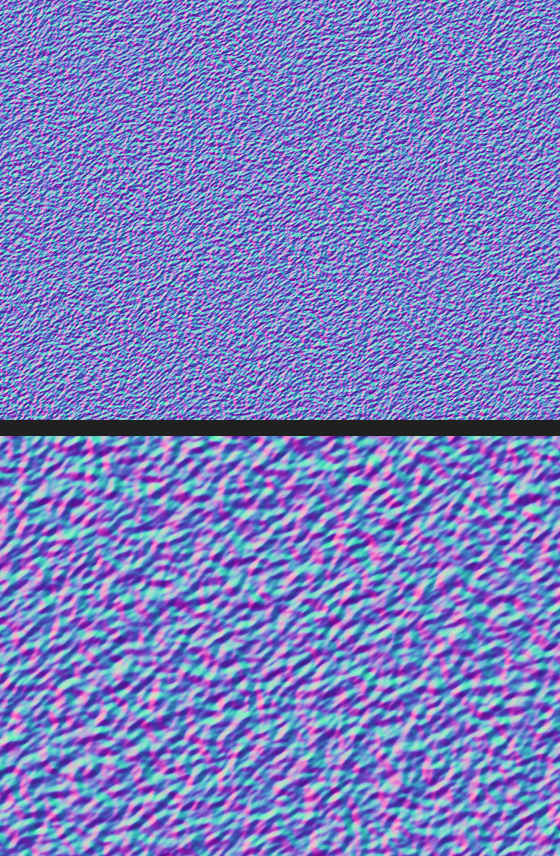
Top: the whole. Bottom: its middle third, enlarged.
Give the GLSL for this texture map, as a WebGL 1 fragment shader.

```glsl
precision highp float;

uniform vec2 u_resolution;

const vec3 MEAN_COLOR = vec3(0.485, 0.502, 0.766);
const float GRAIN_ANGLE = 0.60;                // ridges climb to the right
const vec2 GRAIN_CELLS = vec2(108.0, 168.0);   // cells per canvas height: along, across
const float RELIEF = 2.75;

vec3 hash3(vec2 cell, float seed) {
    vec3 q = fract(vec3(cell.xyx + seed) * vec3(0.1031, 0.1030, 0.0973));
    q += dot(q, q.yxz + 33.33);
    return fract((q.xxy + q.yzz) * q.zyx);
}

// Exact slope of cellular noise: one raised or sunken bump per cell
vec2 bumpSlope(vec2 p, float seed) {
    vec2 base = floor(p);
    vec2 slope = vec2(0.0);
    for (int j = -1; j <= 1; j++) {
        for (int i = -1; i <= 1; i++) {
            vec2 cell = base + vec2(float(i), float(j));
            vec3 h = hash3(cell, seed);
            vec2 d = p - cell - h.xy;
            float falloff = max(1.0 - dot(d, d), 0.0);
            slope += sign(h.z - 0.5) * d * falloff * falloff;
        }
    }
    return slope;
}

// Slow layered sines that bend the grain slightly
vec2 bend(vec2 p) {
    return 0.0035 * sin(p.yx * vec2(19.0, 23.0) + 2.0 * sin(p * 7.0))
         + 0.0008 * sin(p.yx * vec2(83.0, 71.0) + 3.0 * sin(p * 17.0 + 1.3));
}

// Broad patches of stronger and weaker relief
float patchStrength(vec2 p) {
    return 1.0 + 0.06 * sin(p.x * 9.0 + 2.0 * sin(p.y * 7.0))
                      * sin(p.y * 11.0 + 2.0 * sin(p.x * 5.0));
}

// Coarse, main and fine grain, as slopes along and across the ridges
vec2 grainSlope(vec2 p, vec2 cells) {
    vec2 slope = 0.35 * bumpSlope(p * cells * 0.53, 11.0);
    slope += bumpSlope(p * cells, 47.0);
    slope += 0.4 * bumpSlope(p * cells * 1.63, 83.0);
    return slope * cells / cells.y;
}

// Tinted normal encoding: green points down, red leans to sparse highlights,
// blue follows the light
vec3 encodeNormal(vec3 n) {
    vec2 tilt = 0.5 * vec2(n.x, -n.y);
    tilt.x += 0.7 * (tilt.x * tilt.x - 0.035);
    float blue = 0.17 * (tilt.x + tilt.y) + 0.3 * (n.z - 0.78);
    return MEAN_COLOR + vec3(tilt, blue);
}

void main() {
    vec2 p = gl_FragCoord.xy / u_resolution.y;
    vec2 along = vec2(cos(GRAIN_ANGLE), sin(GRAIN_ANGLE));
    vec2 across = vec2(-along.y, along.x);

    vec2 q = p + bend(p);
    vec2 grain = vec2(dot(q, along), dot(q, across)) + 3.0;
    vec2 slope = RELIEF * patchStrength(p) * grainSlope(grain, GRAIN_CELLS);

    vec3 normal = normalize(vec3(slope.x * along + slope.y * across, 1.0));
    gl_FragColor = vec4(clamp(encodeNormal(normal), 0.0, 1.0), 1.0);
}
```
